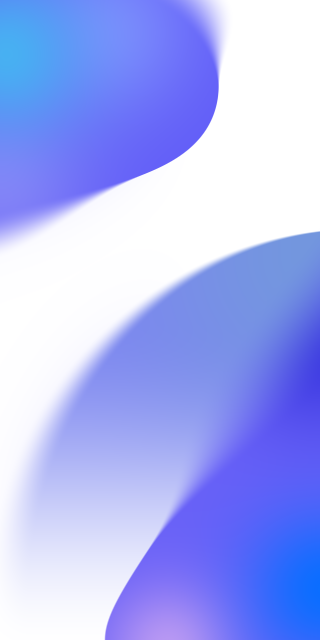
Reproduce this background procedurally as a WebGL 1 fragment shader.

```glsl
precision highp float;
// Soft violet and blue blobs with partly sharp, partly blurred edges on white.

uniform vec2 u_resolution;

// Palette
const vec3 WHITE = vec3(1.0);
const vec3 LAVENDER = vec3(0.76, 0.75, 0.99);
const vec3 VIOLET = vec3(0.38, 0.36, 0.97);
const vec3 SOFT_BLUE = vec3(0.49, 0.54, 0.99);
const vec3 CYAN = vec3(0.28, 0.69, 0.95);
const vec3 LILAC = vec3(0.52, 0.51, 0.97);
const vec3 PERIWINKLE = vec3(0.49, 0.53, 0.94);
const vec3 STEEL = vec3(0.45, 0.59, 0.87);
const vec3 INNER_VIOLET = vec3(0.41, 0.38, 0.97);
const vec3 INDIGO = vec3(0.23, 0.22, 0.88);
const vec3 AZURE = vec3(0.04, 0.43, 1.0);
const vec3 ORCHID = vec3(0.73, 0.60, 0.95);

// Upper blob: a round nose blended with a sloping lower edge
const vec2 NOSE_CENTER = vec2(0.332, 1.714);
const float NOSE_RADIUS = 0.3505;
const float NOSE_STRETCH = 0.6;
const float SLOPE = 0.35;
const float SLOPE_START = 1.297;
const float CORNER_BLEND = 0.195;

// Large dome
const vec2 DOME_CENTER = vec2(1.12, 0.099);
const vec2 DOME_RADII = vec2(1.094, 1.185);
const float DOME_BLUR = 0.07;

// Inner wave: a hyperbolic left edge
const float WAVE_LEFT = 0.328;
const float WAVE_SLOPE = 0.72;
const float WAVE_BEND = 0.117;
const float WAVE_BLUR = 0.15;

const float HALO_REACH = 0.07;
const float HALO_STRENGTH = 0.22;

float smoothMax(float a, float b, float k) {
  float h = max(k - abs(a - b), 0.0) / k;
  return max(a, b) + h * h * k * 0.25;
}

// Gaussian spot of light
float glow(vec2 p, vec2 center, float radius) {
  vec2 q = (p - center) / radius;
  return exp(-dot(q, q));
}

// Faint light outside a shape, strongest on the left
float halo(float d, float x) {
  return HALO_STRENGTH * exp(-max(d, 0.0) / HALO_REACH) * (1.0 - smoothstep(0.1, 0.65, x));
}

float upperBlobDistance(vec2 p) {
  vec2 q = p - NOSE_CENTER;
  q.x = max(q.x, 0.0);
  q.y *= q.y < 0.0 ? NOSE_STRETCH : 1.0;
  float nose = length(q) - NOSE_RADIUS;
  float slope = (SLOPE_START + SLOPE * p.x - p.y) / sqrt(1.0 + SLOPE * SLOPE);
  return smoothMax(nose, slope, CORNER_BLEND);
}

float domeDistance(vec2 p) {
  vec2 q = (p - DOME_CENTER) / DOME_RADII;
  float k = length(q);
  return k * (k - 1.0) / max(length(q / DOME_RADII), 0.001);
}

float waveDistance(vec2 p) {
  float root = sqrt(p.y * p.y + WAVE_BEND * WAVE_BEND);
  float edge = WAVE_LEFT + WAVE_SLOPE * (root - WAVE_BEND);
  float steepness = WAVE_SLOPE * p.y / root;
  return (edge - p.x) / sqrt(1.0 + steepness * steepness);
}

vec3 upperBlobColor(vec2 p) {
  vec3 color = mix(VIOLET, SOFT_BLUE, glow(p, vec2(0.34, 1.9), 0.27));
  color = mix(color, LILAC, glow(p, vec2(0.0, 1.43), 0.28));
  return mix(color, CYAN, glow(p, vec2(0.02, 1.83), 0.25));
}

vec3 domeColor(vec2 p) {
  vec3 color = mix(WHITE, PERIWINKLE, smoothstep(-0.05, 1.0, p.y));
  return mix(color, STEEL, smoothstep(0.2, 1.0, p.x) * smoothstep(0.4, 1.2, p.y));
}

vec3 waveColor(vec2 p) {
  vec3 color = mix(INNER_VIOLET, INDIGO, glow(p, vec2(1.0, 0.93), 0.27));
  color = mix(color, ORCHID, glow(p, vec2(0.53, -0.03), 0.2));
  return mix(color, AZURE, glow(p, vec2(1.02, 0.16), 0.24));
}

void main() {
  // Canvas spans 1 across and 2 up
  vec2 p = gl_FragCoord.xy / u_resolution * vec2(1.0, 2.0);
  float pixel = 1.0 / u_resolution.x;

  float blob = upperBlobDistance(p);
  float dome = domeDistance(p);
  float wave = waveDistance(p);

  // Edge softness varies along each outline
  float blobBlur = pixel + 0.13 * smoothstep(1.72, 2.02, p.y)
                 + 0.1 * (1.0 - smoothstep(0.0, 0.45, p.x));
  float domeBlur = pixel + DOME_BLUR * pow(max(1.0 - p.x, 0.0), 1.6);
  float waveBlur = pixel + WAVE_BLUR * smoothstep(0.28, 0.85, p.y);

  // Layers from back to front
  vec3 color = mix(WHITE, LAVENDER, max(halo(blob, p.x), halo(dome, p.x) * smoothstep(0.0, 0.7, p.y)));
  color = mix(color, domeColor(p), 1.0 - smoothstep(-domeBlur, domeBlur, dome));
  color = mix(color, waveColor(p), 1.0 - smoothstep(-waveBlur, waveBlur, wave));
  color = mix(color, upperBlobColor(p), 1.0 - smoothstep(-0.25 * blobBlur, blobBlur, blob));

  gl_FragColor = vec4(color, 1.0);
}
```
